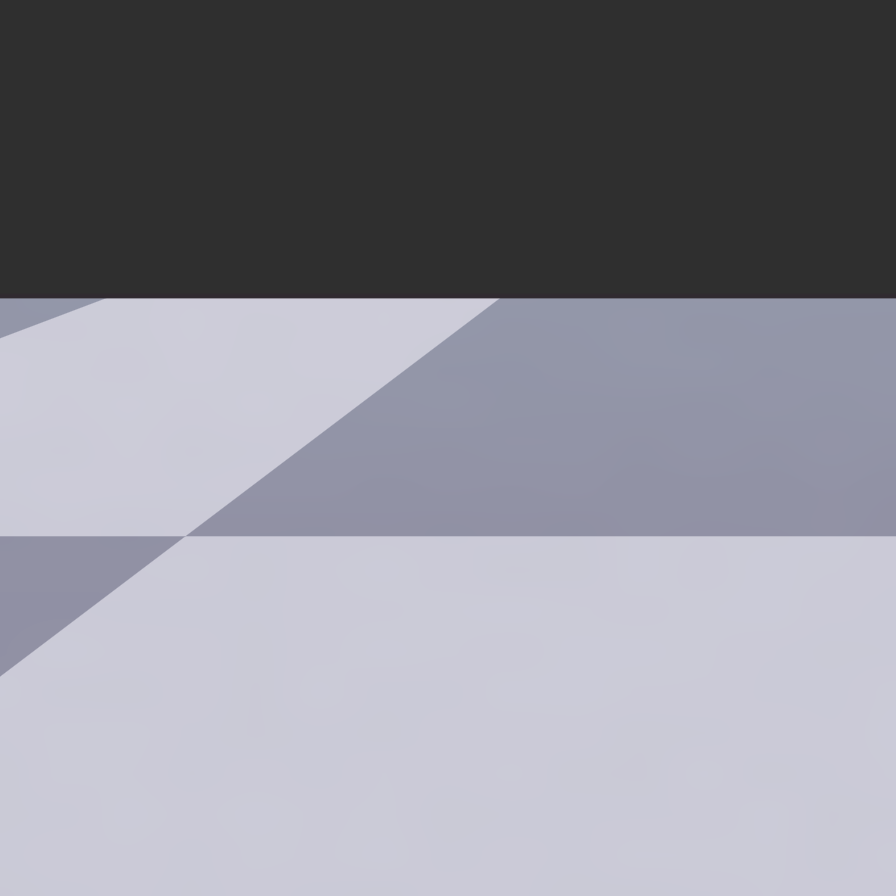
A WebGL 1 fragment shader for this background:

```glsl
precision highp float;

uniform vec2 u_resolution;

// Signed side of an edge, from -1 to 1, softened over about one pixel
float side(float distanceToEdge, float pixel) {
    return clamp(distanceToEdge / (0.6 * pixel), -1.0, 1.0);
}

// Signed distance to the line y = height + slope * x, positive above it
float lineDistance(vec2 p, float height, float slope) {
    return (p.y - height - slope * p.x) / sqrt(1.0 + slope * slope);
}

float hash(vec2 p) {
    return fract(sin(dot(p, vec2(127.1, 311.7))) * 43758.545);
}

float valueNoise(vec2 p) {
    vec2 cell = floor(p);
    vec2 f = fract(p);
    f = f * f * (3.0 - 2.0 * f);
    float low = mix(hash(cell), hash(cell + vec2(1.0, 0.0)), f.x);
    float high = mix(hash(cell + vec2(0.0, 1.0)), hash(cell + 1.0), f.x);
    return mix(low, high, f.y);
}

void main() {
    vec2 uv = gl_FragCoord.xy / u_resolution;
    float pixel = 1.0 / min(u_resolution.x, u_resolution.y);

    // Checkered floor: each crossed edge swaps light and dark
    float row = side(uv.y - 0.4015, pixel);
    float nearEdge = side(lineDistance(uv, 0.2448, 0.757), pixel);
    float farEdge = side(lineDistance(uv, 0.6224, 0.378), pixel);
    float lightness = 0.5 + 0.5 * row * nearEdge * -farEdge;

    // Tiles turn slightly bluer toward the horizon
    float depth = smoothstep(0.35, 0.667, uv.y);
    vec3 darkTile = mix(vec3(0.567, 0.567, 0.643), vec3(0.578, 0.592, 0.663), depth);
    vec3 lightTile = mix(vec3(0.795, 0.793, 0.843), vec3(0.802, 0.800, 0.849), depth);
    vec3 floorColor = mix(darkTile, lightTile, lightness);
    floorColor += 0.006 * (valueNoise(uv * vec2(14.0, 22.0)) - 0.5);

    // Charcoal wall with a faint plum seam along its foot
    float seam = 1.0 - smoothstep(0.001, 0.005, abs(uv.y - 0.669));
    vec3 wallColor = mix(vec3(0.184), vec3(0.190, 0.165, 0.188), seam);

    float wall = 0.5 + 0.5 * side(uv.y - 0.667, pixel);
    gl_FragColor = vec4(mix(floorColor, wallColor, wall), 1.0);
}
```
